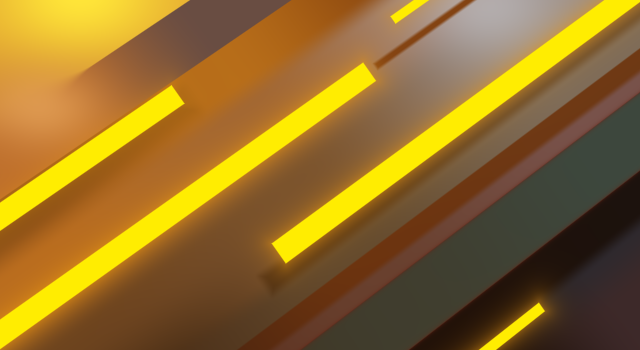
Reproduce this background procedurally as a Shadertoy shader.

```glsl
// Glowing yellow bars over slanted bands of amber, brown, grey and green.
// All edges are lines of a slightly converging fan: "across" numbers the lines,
// "along" runs up the slope. Bands are painted in order, then shadows and bars.

#define ASPECT 1.837
#define FAN_SLOPE 0.642
#define FAN_SPREAD 0.0686
#define SLOPE_DIR vec2(0.8157, -0.578)
#define BAR_COLOR vec3(1.0, 0.93, 0.005)
#define GLOW_COLOR vec3(0.90, 0.58, 0.07)
#define GLOW_REACH 0.032
#define GLOW_STRENGTH 0.5
#define SHADOW_COLOR vec3(0.26, 0.14, 0.03)
#define RIM_COLOR vec3(0.40, 0.13, 0.07)

float along, across, fanScale, pixel;

// Three-stop gradient running up the slope.
vec3 ramp(vec3 low, vec3 middle, vec3 high) {
    vec3 c = mix(low, middle, smoothstep(-0.35, 0.45, along));
    return mix(c, high, smoothstep(0.4, 1.2, along));
}

// Coverage of everything below a fan line.
float below(float line, float soft) {
    float w = max(soft, pixel);
    return smoothstep(-w, w, across - line);
}

// Signed distance to a bar between two fan lines and two positions up the slope.
float barDistance(float top, float bottom, float start, float end) {
    vec2 d = vec2(abs(along - 0.5 * (start + end)) - 0.5 * (end - start),
                  (abs(across - 0.5 * (top + bottom)) - 0.5 * (bottom - top)) * fanScale);
    return length(max(d, 0.0)) + min(max(d.x, d.y), 0.0);
}

float softBar(float d, float soft) {
    return 1.0 - smoothstep(-soft, soft, d);
}

float spot(vec2 p, vec2 center, vec2 size) {
    vec2 d = (p - center) / size;
    return exp(-dot(d, d));
}

void drawBar(inout vec3 color, float d, float strength) {
    color = mix(color, GLOW_COLOR, strength * exp(-max(d, 0.0) / GLOW_REACH));
    color = mix(color, BAR_COLOR, softBar(d, 0.8 * pixel));
}

void mainImage(out vec4 fragColor, in vec2 fragCoord) {
    // Fan coordinates, with y measured downward from the top.
    vec2 p = fragCoord / iResolution.xy;
    p = vec2(p.x * ASPECT, 1.0 - p.y);
    pixel = 1.0 / iResolution.y;
    float converge = 1.0 - FAN_SPREAD * p.x;
    along = dot(p, SLOPE_DIR);
    across = (p.y + FAN_SLOPE * p.x) / converge;
    fanScale = 0.815 * converge;

    // Golden corner with a hot spot at the top.
    vec3 color = mix(vec3(0.89, 0.65, 0.19), vec3(0.76, 0.46, 0.19),
                     smoothstep(0.05, 0.42, p.y));
    color = mix(color, vec3(1.0, 0.90, 0.22), spot(p, vec2(0.23, -0.02), vec2(0.25, 0.17)));

    // Upper bands: copper to mauve, then amber, then the wide haze.
    vec3 copper = mix(vec3(0.74, 0.43, 0.17), vec3(0.41, 0.30, 0.26),
                      smoothstep(-0.05, 0.45, along));
    float edgeFade = mix(0.07, 0.002, smoothstep(-0.1, 0.12, along));
    color = mix(color, copper, below(0.364, edgeFade));
    color = mix(color, vec3(0.90, 0.64, 0.35),
                0.75 * spot(p, vec2(0.12, 0.31), vec2(0.17, 0.11)));
    vec3 amber = ramp(vec3(0.58, 0.33, 0.10), vec3(0.72, 0.43, 0.10), vec3(0.46, 0.20, 0.03));
    color = mix(color, amber, below(0.570, 0.002));
    vec3 haze = ramp(vec3(0.72, 0.42, 0.12), vec3(0.63, 0.40, 0.20), vec3(0.62, 0.54, 0.54));
    color = mix(color, haze, below(0.755, 0.05));
    vec3 dusk = ramp(vec3(0.42, 0.26, 0.12), vec3(0.47, 0.32, 0.18), vec3(0.60, 0.55, 0.53));
    color = mix(color, dusk, below(1.01, 0.10));
    color = mix(color, vec3(0.73, 0.72, 0.73),
                0.75 * spot(p, vec2(1.40, 0.02), vec2(0.20, 0.14)));
    color *= 1.0 - 0.3 * smoothstep(1.15, 1.45, across) * smoothstep(0.3, -0.2, along);

    // Lower bands: warm grey, rust, rose, moss, black and plum.
    vec3 warmGrey = ramp(vec3(0.29, 0.18, 0.09), vec3(0.39, 0.29, 0.18), vec3(0.49, 0.42, 0.35));
    color = mix(color, warmGrey, below(1.40, 0.05));
    vec3 rust = ramp(vec3(0.27, 0.13, 0.06), vec3(0.42, 0.20, 0.06), vec3(0.43, 0.22, 0.08));
    color = mix(color, rust, below(1.507, 0.004));
    vec3 rose = ramp(vec3(0.34, 0.17, 0.10), vec3(0.41, 0.25, 0.18), vec3(0.47, 0.32, 0.29));
    color = mix(color, rose, below(1.585, 0.015));
    vec3 moss = ramp(vec3(0.25, 0.19, 0.11), vec3(0.25, 0.24, 0.18), vec3(0.24, 0.28, 0.24));
    color = mix(color, moss, below(1.651, 0.003));
    vec3 night = ramp(vec3(0.14, 0.06, 0.03), vec3(0.12, 0.06, 0.03), vec3(0.11, 0.07, 0.05));
    color = mix(color, night, below(1.907, 0.003));
    vec3 plum = mix(vec3(0.18, 0.16, 0.18), vec3(0.24, 0.16, 0.16), smoothstep(2.07, 2.30, across));
    color = mix(color, plum, below(2.075, 0.035) * smoothstep(0.55, 0.95, along));
    float rim = min(abs(across - 1.651), abs(across - 1.907));
    color = mix(color, RIM_COLOR, 0.45 * exp(-rim / 0.006));

    // Shadows beneath the bars and one thin dark strip.
    color = mix(color, SHADOW_COLOR, 0.6 * softBar(barDistance(1.337, 1.418, 0.153, 3.0), 0.018));
    color = mix(color, SHADOW_COLOR, 0.3 * softBar(barDistance(0.62, 0.70, -2.0, 0.27), 0.045));
    color = mix(color, vec3(0.50, 0.25, 0.07), softBar(barDistance(0.940, 0.966, 0.77, 3.0), 0.006));

    // Luminous bars.
    drawBar(color, barDistance(0.579, 0.660, -2.0, 0.261), GLOW_STRENGTH * 0.6);
    drawBar(color, barDistance(0.913, 0.998, -2.0, 0.747), GLOW_STRENGTH);
    drawBar(color, barDistance(1.264, 1.356, 0.234, 3.0), GLOW_STRENGTH);
    drawBar(color, barDistance(0.830, 0.864, 0.887, 3.0), GLOW_STRENGTH * 0.6);
    drawBar(color, barDistance(2.078, 2.121, -2.0, 0.762), GLOW_STRENGTH);

    fragColor = vec4(color, 1.0);
}
```
